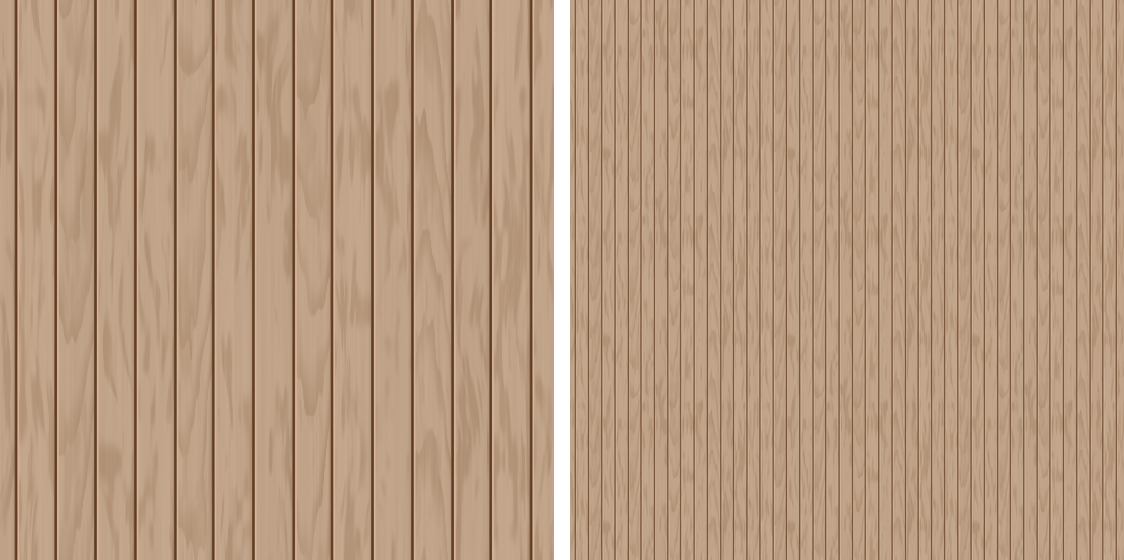
Left: one tile. Right: repeated 3 by 3.
This texture is drawn by a Shadertoy shader. Its source:

```glsl
// Vertical tongue-and-groove boards of pale wood with soft grain and narrow brown grooves.

const float BOARDS = 14.0;          // boards across the canvas
const float FIRST_EDGE = 0.345;     // first groove, in board widths
const float EDGE_JITTER = 0.055;    // uneven board widths
const float RIM_WIDTH = 0.018;      // all widths below are in board widths
const float GROOVE_END = 0.062;
const float LIGHT_START = 0.072;
const float LIGHT_END = 0.115;
const float ARCHES = 5.0;           // arched growth rings per board
const float ARCH_STEEPNESS = 3.2;
const float FINE_GRAIN = 0.035;
const float BOARD_TONE = 0.012;

const vec3 WOOD = vec3(0.755, 0.642, 0.540);
const vec3 GRAIN = vec3(0.665, 0.540, 0.430);
const vec3 GROOVE = vec3(0.385, 0.235, 0.125);
const vec3 RIM = vec3(0.47, 0.34, 0.23);
const vec3 HIGHLIGHT = vec3(0.835, 0.715, 0.615);

float hash(vec3 p) {
    p = fract(p * 0.1031);
    p += dot(p, p.zyx + 31.32);
    return fract((p.x + p.y) * p.z);
}

// Value noise on one board; wraps vertically after cells.y cells.
float noise(vec2 uv, vec2 cells, float seed) {
    vec2 p = uv * cells;
    vec2 c = floor(p);
    vec2 f = p - c;
    f = f * f * (3.0 - 2.0 * f);
    float y0 = mod(c.y, cells.y);
    float y1 = mod(c.y + 1.0, cells.y);
    float x = c.x + 20.0;
    float low = mix(hash(vec3(x, y0, seed)), hash(vec3(x + 1.0, y0, seed)), f.x);
    float high = mix(hash(vec3(x, y1, seed)), hash(vec3(x + 1.0, y1, seed)), f.x);
    return mix(low, high, f.y);
}

float grooveEdge(float k) {
    return k + EDGE_JITTER * hash(vec3(mod(k, BOARDS), 7.0, 3.0));
}

// Antialiased strip from a to b.
float strip(float d, float a, float b, float px) {
    return clamp((d - a) / px + 0.5, 0.0, 1.0) * clamp((b - d) / px + 0.5, 0.0, 1.0);
}

// Short, slightly slanted dark flecks.
float flecks(vec2 uv, float seed) {
    uv.x += 0.45 * (noise(uv, vec2(1.5, 5.0), seed + 1.0) - 0.5);
    float n = 0.65 * noise(uv, vec2(7.0, 11.0), seed + 2.0)
            + 0.35 * noise(uv, vec2(15.0, 23.0), seed + 3.0);
    float patches = noise(uv, vec2(2.0, 5.0), seed + 4.0);
    return smoothstep(0.47, 0.78, n + 0.22 * (patches - 0.5));
}

// Nested arches: a ragged dark tip that fades along the board.
float arches(vec2 uv, float seed) {
    float center = 0.4 + 0.25 * (noise(uv, vec2(0.0, 4.0), seed + 5.0) - 0.5);
    float across = uv.x - center;
    float ragged = 0.35 * (noise(uv, vec2(9.0, 14.0), seed + 6.0) - 0.5);
    float drift = 1.1 * (noise(uv, vec2(1.0, 3.0), seed + 7.0) - 0.5);
    float ring = fract(ARCHES * uv.y - ARCH_STEEPNESS * across * across + ragged + drift);
    float fade = smoothstep(0.0, 0.07, ring) * (1.0 - smoothstep(0.07, 0.6, ring));
    return fade * (0.45 + 0.55 * noise(uv, vec2(3.0, 6.0), seed + 8.0));
}

void mainImage(out vec4 fragColor, in vec2 fragCoord) {
    vec2 canvas = fragCoord / iResolution.xy;
    float px = BOARDS / iResolution.x;

    // Find the board and its two edges
    float s = canvas.x * BOARDS - FIRST_EDGE;
    float k = floor(s);
    if (s < grooveEdge(k)) k -= 1.0;
    float left = grooveEdge(k);
    float right = grooveEdge(k + 1.0);
    float id = mod(k, BOARDS);
    float seed = 11.0 * id + 5.0;
    vec2 uv = vec2(s - left, canvas.y);

    // Every third board is arched; one of them is turned end for end
    bool arched = mod(id, 3.0) == 1.0 && id < 12.0;
    if (id == 10.0) uv.y = 1.0 - uv.y;
    float figure = flecks(uv, seed) * (arched ? 0.3 : 0.65);
    if (arched) figure = max(figure, 0.75 * arches(uv, seed));

    // Long fine fibres and slight tone differences
    float fibre = 0.6 * noise(uv, vec2(26.0, 6.0), seed + 9.0)
                + 0.4 * noise(uv, vec2(11.0, 3.0), seed + 10.0) - 0.5;
    float tone = hash(vec3(id, 2.0, 9.0)) - 0.5;
    vec3 color = mix(WOOD, GRAIN, figure);
    color += FINE_GRAIN * fibre + BOARD_TONE * tone;

    // Groove profile around the nearest edge
    float d = right - s < 0.3 ? s - right : s - left;
    color *= 1.0 - 0.06 * smoothstep(-0.10, 0.0, d) * step(d, 0.0);
    color = mix(color, HIGHLIGHT, strip(d, LIGHT_START, LIGHT_END, px));
    color = mix(color, RIM, strip(d, 0.0, LIGHT_START, px));
    color = mix(color, GROOVE, strip(d, RIM_WIDTH, GROOVE_END, px));

    fragColor = vec4(color, 1.0);
}
```
